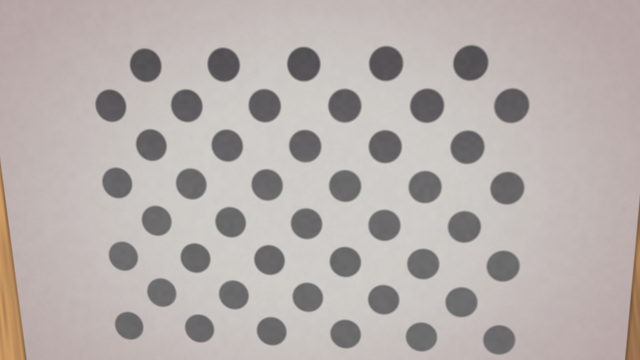
A Shadertoy shader for this pattern:

```glsl
// Staggered grid of grey dots on a sheet of paper, seen in perspective on a wooden table.

float hash(vec2 p) {
    return fract(sin(dot(p, vec2(127.1, 311.7))) * 43758.5453);
}

float noise(vec2 p) {
    vec2 i = floor(p), f = fract(p);
    f = f * f * (3.0 - 2.0 * f);
    return mix(mix(hash(i), hash(i + vec2(1, 0)), f.x),
               mix(hash(i + vec2(0, 1)), hash(i + vec2(1, 1)), f.x), f.y);
}

// Perspective from the canvas to grid cells: rows 0..7 downward, half columns 0..10
vec2 toGrid(vec2 p) {
    mat3 gridToCanvas = mat3(0.10205, -0.00192, -0.00654,
                             0.01334,  0.11409,  0.01352,
                             0.29453,  0.17989,  0.98648);
    vec3 q = inverse(gridToCanvas) * vec3(p, 1.0);
    return q.xy / q.z;
}

// Centre of the nearest dot; rows alternate between five and six dots
vec2 nearestDot(vec2 g) {
    float row = clamp(floor(g.y + 0.5), 0.0, 7.0);
    float shift = 1.0 - mod(row, 2.0);
    float col = clamp(floor((g.x - shift) * 0.5 + 0.5), 0.0, 5.0 - shift);
    return vec2(2.0 * col + shift, row);
}

// Paper lit brightest near the middle, fading to a pinkish grey
vec3 paperColor(vec2 p) {
    float fade = smoothstep(0.2, 0.9, length((p - vec2(0.87, 0.54)) * vec2(0.75, 1.0)));
    vec3 col = mix(vec3(0.81, 0.80, 0.785), vec3(0.71, 0.645, 0.645), fade);
    return col + 0.012 * (noise(p * 45.0) - 0.5) + 0.01 * (noise(p * 130.0) - 0.5);
}

// Long grain running down the table, darker on the right
vec3 woodColor(vec2 p) {
    float grain = noise(vec2(p.x * 110.0 - p.y * 12.0, p.y * 7.0));
    float shade = 0.45 * grain + 0.35 * step(1.0, p.x);
    return mix(vec3(0.82, 0.62, 0.40), vec3(0.48, 0.35, 0.26), shade);
}

void mainImage(out vec4 fragColor, in vec2 fragCoord) {
    // Canvas heights, y pointing down
    vec2 p = vec2(fragCoord.x, iResolution.y - fragCoord.y) / iResolution.y;
    float px = 1.0 / iResolution.y;

    // Dots, with a soft rim and a slight tone change from one to the next
    vec2 g = toGrid(p);
    vec2 centre = nearestDot(g);
    float soft = max(0.04, 6.0 * px);
    float dot_ = 1.0 - smoothstep(0.405 - soft, 0.405 + soft, length(g - centre));
    vec3 ink = mix(vec3(0.335, 0.325, 0.335), vec3(0.42, 0.415, 0.42), smoothstep(0.1, 0.6, p.y));
    ink += 0.02 * (hash(centre) - 0.5) + 0.025 * (noise(p * 70.0) - 0.5);
    vec3 sheet = mix(paperColor(p), ink, dot_);

    // Slanted sheet edges reveal the table at both lower sides
    float inside = min(p.x - 0.132 * (p.y - 0.44),
                       1.778 - 0.0914 * (p.y - 0.544) - p.x);
    float edge = max(0.003, px);
    vec3 table = woodColor(p) * (1.0 - 0.25 * smoothstep(-0.012, 0.0, inside));
    vec3 col = mix(table, sheet, smoothstep(-edge, edge, inside));

    fragColor = vec4(col, 1.0);
}
```
